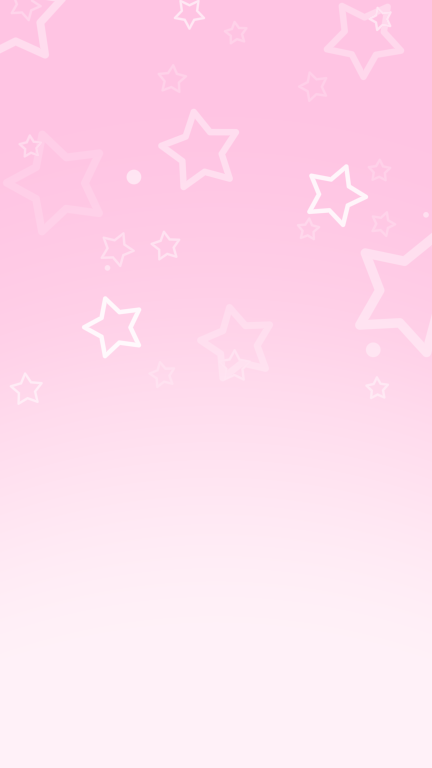
Write a WebGL 1 fragment shader that draws this background.

```glsl
precision highp float;
uniform vec2 u_resolution;

float hash(vec2 cell) {
  return fract(sin(dot(cell, vec2(127.1, 311.7))) * 4375.85);
}

float cover(float dist) {
  float blur = 0.75 / u_resolution.x;
  return 1.0 - smoothstep(-blur, blur, dist);
}

// Rounded five-point outline; positive tilt leans left
float star(vec2 p, float radius, float tilt, float halfWidth) {
  const float WEDGE = 0.628319;
  float angle = mod(atan(p.x, p.y) + tilt + WEDGE, 2.0 * WEDGE) - WEDGE;
  vec2 q = length(p) * vec2(cos(angle), abs(sin(angle)));
  vec2 tip = vec2(radius, 0.0);
  vec2 edge = 0.53 * radius * vec2(cos(WEDGE), sin(WEDGE)) - tip;
  float along = clamp(dot(q - tip, edge) / dot(edge, edge), 0.0, 1.0);
  return cover(length(q - tip - edge * along) - halfWidth);
}

float disc(vec2 p, float radius) {
  return cover(length(p) - radius);
}

// Small stars, at most one per cell
float smallStars(vec2 p) {
  vec2 cell = floor(p / 0.165);
  vec2 jitter = vec2(hash(cell + 3.1), hash(cell + 7.7)) - 0.5;
  vec2 local = p - (cell + 0.5 + 0.45 * jitter) * 0.165;
  float size = hash(cell + 13.3);
  float shown = step(0.58, hash(cell)) * step(4.5, cell.y);
  float alpha = mix(0.2, 0.65, pow(hash(cell + 19.9), 2.0));
  return shown * alpha * star(local, mix(0.022, 0.04, size), size * 6.0, 0.0028);
}

// Sparse dots, at most one per cell
float smallDots(vec2 p) {
  vec2 cell = floor(p / 0.22);
  vec2 jitter = vec2(hash(cell + 5.3), hash(cell + 9.1)) - 0.5;
  vec2 local = p - (cell + 0.5 + 0.8 * jitter) * 0.22;
  float shown = step(0.75, hash(cell + 2.6)) * step(3.5, cell.y);
  return shown * 0.45 * disc(local, mix(0.005, 0.01, hash(cell + 4.4)));
}

void main() {
  vec2 p = gl_FragCoord.xy / u_resolution.x;

  // Gradient bowed upward around the centre
  float height = p.y + 0.35 * (p.x - 0.5) * (p.x - 0.5);
  vec3 pale = vec3(1.0, 0.947, 0.972);
  vec3 blush = vec3(1.0, 0.825, 0.912);
  vec3 rose = vec3(1.0, 0.77, 0.89);
  vec3 color = mix(pale, blush, smoothstep(0.25, 1.2, height));
  color = mix(color, rose, smoothstep(0.85, 1.55, height));

  // Faint large stars
  float light = 0.16 * star(p - vec2(0.134, 1.354), 0.118, 0.31, 0.009);
  light = max(light, 0.25 * star(p - vec2(0.55, 0.982), 0.086, 0.22, 0.008));
  light = max(light, 0.33 * star(p - vec2(0.843, 1.69), 0.09, 0.61, 0.0075));
  light = max(light, 0.4 * star(p - vec2(0.035, 1.743), 0.115, 0.02, 0.009));
  light = max(light, 0.4 * star(p - vec2(0.954, 1.1), 0.142, -0.39, 0.011));
  light = max(light, 0.42 * star(p - vec2(0.465, 1.428), 0.092, 0.18, 0.0075));

  // Bright stars
  light = max(light, 0.82 * star(p - vec2(0.776, 1.326), 0.071, -0.37, 0.0052));
  light = max(light, 0.85 * star(p - vec2(0.265, 1.02), 0.07, 0.31, 0.0052));

  // Large dots and scattered details
  light = max(light, 0.55 * disc(p - vec2(0.31, 1.368), 0.017));
  light = max(light, 0.4 * disc(p - vec2(0.864, 0.968), 0.017));
  light = max(light, max(smallStars(p), smallDots(p)));

  gl_FragColor = vec4(mix(color, vec3(1.0), light), 1.0);
}
```
